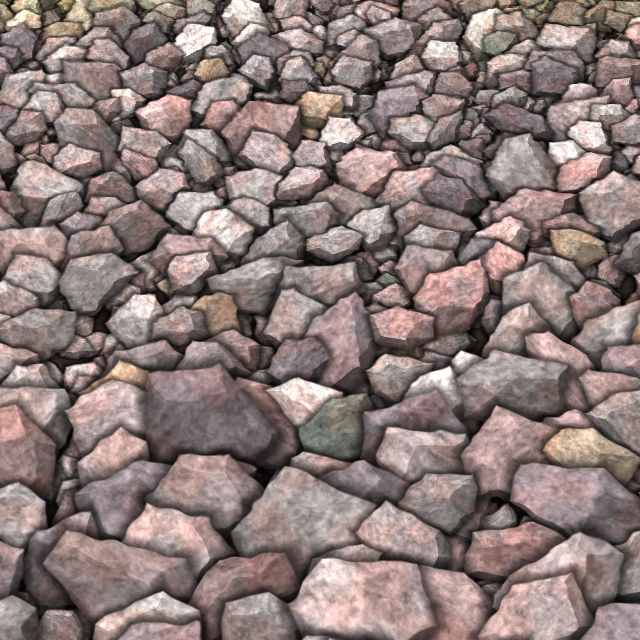
Give the GLSL for this texture, as a three.js fragment shader.

```glsl
// Heap of broken mauve, tan and grey rocks that shrink toward the back.
varying vec2 vUv;

vec3 hash3(vec2 p) {
  vec3 q = fract(p.xyx * vec3(0.1031, 0.1030, 0.0973));
  q += dot(q, q.yxz + 33.33);
  return fract((q.xxy + q.yzz) * q.zyx);
}

float noise(vec2 p) {
  vec2 i = floor(p), f = fract(p);
  f = f * f * (3.0 - 2.0 * f);
  float low = mix(hash3(i).x, hash3(i + vec2(1.0, 0.0)).x, f.x);
  float high = mix(hash3(i + vec2(0.0, 1.0)).x, hash3(i + 1.0).x, f.x);
  return mix(low, high, f.y);
}

float fbm(vec2 p) {
  float sum = 0.0, amp = 0.5;
  for (int i = 0; i < 4; i++) {
    sum += amp * noise(p);
    p = mat2(1.6, 1.2, -1.2, 1.6) * p + 7.3;
    amp *= 0.55;
  }
  return sum;
}

// Mineral colour of one rock, chosen by a random value
vec3 rockTint(float pick) {
  vec3 tint = vec3(0.70, 0.635, 0.63);
  tint = mix(tint, vec3(0.71, 0.60, 0.59), step(0.30, pick));
  tint = mix(tint, vec3(0.68, 0.645, 0.64), step(0.42, pick));
  tint = mix(tint, vec3(0.55, 0.50, 0.515), step(0.62, pick));
  tint = mix(tint, vec3(0.76, 0.675, 0.59), step(0.74, pick));
  tint = mix(tint, vec3(0.84, 0.79, 0.775), step(0.84, pick));
  return mix(tint, vec3(0.54, 0.56, 0.52), step(0.97, pick));
}

// Mottling, bands, stains and cracks in the rock's own frame
vec3 rockSurface(vec2 p, vec3 rnd, vec2 seed) {
  vec2 q = p + seed * 5.7;
  float mottle = fbm(q * 2.6);
  float speckle = fbm(q * 10.0 + 31.0);
  float bands = noise(vec2(q.x * 1.5, q.y * 10.0 + 3.0 * mottle));
  float crack = 1.0 - smoothstep(0.0, 0.03, abs(fbm(q * 2.2 + 60.0) - 0.47));
  vec3 tint = rockTint(rnd.x);
  tint = mix(tint, tint * vec3(1.04, 0.95, 0.925), smoothstep(0.40, 0.70, noise(q * 1.8 + 9.0)));
  float tone = 1.0 + 0.5 * (mottle - 0.46) + 0.6 * (speckle - 0.46);
  tone += 0.28 * rnd.y * (bands - 0.5) - 0.09 * crack;
  return tint * tone;
}

// Paints one faceted rock, and its contact shadow, over what lies behind it
void drawRock(inout vec3 color, vec2 uv, vec2 center, float scale, vec2 id, float dim) {
  vec3 rnd = hash3(id + 11.0), form = hash3(id + 47.0);
  float angle = (form.x - 0.5) * 1.7;
  mat2 turn = mat2(cos(angle), -sin(angle), sin(angle), cos(angle));
  float size = scale * mix(0.40, 0.70, form.y * form.y);
  vec2 p = turn * (uv - center) / size;
  p.y /= mix(0.55, 0.92, form.z);
  if (dot(p, p) > 3.4) return;

  // A tilted top plane cut by six sloping sides
  vec2 tilt = (rnd.yz - 0.5) * 0.8;
  float height = 0.45 - dot(tilt, p), edge = 9.0;
  vec3 normal = normalize(vec3(tilt, 1.0));
  for (int i = 0; i < 6; i++) {
    vec3 cut = hash3(id * 1.7 + float(i) * 13.1);
    float a = (float(i) + 0.55 * (cut.x - 0.5)) * 1.0472;
    vec2 side = vec2(cos(a), sin(a));
    float inset = mix(0.70, 1.04, cut.y) - dot(side, p);
    float slope = mix(0.5, 2.6, cut.z);
    float plane = inset * slope;
    normal = mix(normal, normalize(vec3(side * slope, 1.0)), smoothstep(-0.04, 0.04, height - plane));
    height = min(height, plane);
    edge = min(edge, inset);
  }

  color *= 1.0 - 0.62 * smoothstep(-0.24, 0.02, edge);
  float soft = 0.0024 / size;
  float cover = smoothstep(-soft, soft, edge);
  if (cover <= 0.0) return;

  // Soft daylight from the upper left, with dimmer undersides
  vec3 light = normalize(vec3(turn * vec2(-0.3, 0.62), 0.75));
  float shade = 0.46 + 0.62 * max(dot(normalize(normal), light), 0.0);
  float lift = (uv.y - center.y) / size;
  shade *= mix(0.70, 1.0, smoothstep(-0.05, 0.20, edge + 0.14 * lift));
  shade *= mix(0.88, 1.12, rnd.z) * (1.0 + 0.10 * lift) * dim;
  vec3 rock = rockSurface(p, rnd, hash3(id + 83.0).xy * 9.0) * shade;
  float moss = smoothstep(0.92, 1.0, center.y) * smoothstep(0.05, 0.4, abs(center.x - 0.5));
  rock *= mix(vec3(1.0), vec3(0.98, 1.0, 0.82), moss);
  color = mix(color, rock, cover);
}

// Rows of rocks shrinking geometrically toward a horizon above the canvas
void drawHeap(inout vec3 color, vec2 uv, float base, float seed, float dim) {
  float horizon = 1.48, ratio = 1.0 - 0.34 * base / horizon;
  float row = floor(log(1.0 - uv.y / horizon) / log(ratio));
  // Back rows first, so nearer rocks overlap them
  for (int j = 4; j >= -4; j--) {
    float k = row + float(j);
    float shrink = pow(ratio, k), scale = base * shrink;
    float shift = hash3(vec2(k, seed)).x;
    float column = floor((uv.x - 0.5) / scale - shift);
    for (int i = -1; i <= 1; i++) {
      vec2 id = vec2(column + float(i), k + seed);
      vec2 jitter = hash3(id).xy - 0.5;
      vec2 center = vec2(0.5 + (id.x + 0.5 + shift + 0.6 * jitter.x) * scale,
                         horizon * (1.0 - shrink) + 0.36 * jitter.y * scale);
      drawRock(color, uv, center, scale, id, dim);
    }
  }
}

void main() {
  float grain = 0.2 * (1.0 - vUv.y / 1.48);
  vec2 ragged = vUv / grain * 7.0;
  vec2 uv = vUv + grain * 0.05 * (vec2(noise(ragged), noise(ragged + 40.0)) - 0.5);
  vec3 color = vec3(0.17, 0.13, 0.12) * (0.5 + noise(vUv * 60.0));
  drawHeap(color, uv, 0.11, 300.0, 0.88);
  drawHeap(color, uv, 0.20, 5.0, 1.0);
  color *= 1.0 + 0.14 * (noise(vUv * 190.0) - 0.5);
  gl_FragColor = vec4(clamp(color, 0.0, 1.0), 1.0);
}
```
